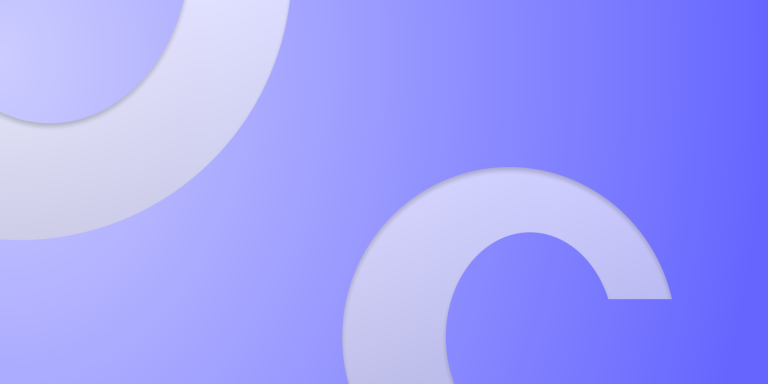
This background is drawn by a WebGL 2 fragment shader. Its source:

```glsl
#version 300 es
precision highp float;
// Two translucent pale rings over a blue radial gradient.
// Each ring is an outer ellipse minus an off-centre elliptical hole,
// tinted from white to grey and darkened by a soft inset shadow.
uniform vec2 u_resolution;
out vec4 fragColor;

const vec3 PALE_BLUE = vec3(0.80, 0.80, 1.0);
const vec3 DEEP_BLUE = vec3(0.40, 0.40, 1.0);
const vec3 GLASS_TOP = vec3(1.0);
const vec3 GLASS_BOTTOM = vec3(0.855);
const float GLASS_ALPHA = 0.61;
const float SHADOW_DROP = 0.009;
const float SHADOW_BLUR = 0.012;
const float SHADOW_ALPHA = 0.19;

// Approximate signed distance to an ellipse
float ellipseDistance(vec2 p, vec2 center, vec2 radii) {
    vec2 q = p - center;
    float k = length(q / radii);
    float slope = max(length(q / (radii * radii)), 1e-4);
    return k * (k - 1.0) / slope;
}

// Quadrant lying right of and below a corner
float quadrantDistance(vec2 p, vec2 corner) {
    return max(corner.x - p.x, p.y - corner.y);
}

float largeRing(vec2 p) {
    float outer = ellipseDistance(p, vec2(0.052, 1.083), vec2(0.708));
    float hole = ellipseDistance(p, vec2(0.130, 1.135), vec2(0.365, 0.456));
    return max(outer, -hole);
}

float smallRing(vec2 p) {
    float outer = ellipseDistance(p, vec2(1.326, 0.122), vec2(0.435, 0.443));
    float hole = ellipseDistance(p, vec2(1.380, 0.122), vec2(0.219, 0.273));
    float gap = quadrantDistance(p, vec2(1.380, 0.221));
    return max(max(outer, -hole), -gap);
}

vec3 background(vec2 p) {
    float t = length((p - vec2(0.0, 0.85)) / vec2(2.0, 2.6));
    return mix(PALE_BLUE, DEEP_BLUE, clamp(t, 0.0, 1.0));
}

// Blend a ring over the base; 'shifted' is its distance at the shadow offset
vec3 addGlass(vec3 base, float dist, float shifted, float shade, float pixel) {
    vec3 tint = mix(GLASS_BOTTOM, GLASS_TOP, clamp(shade, 0.0, 1.0));
    vec3 glass = mix(base, tint, GLASS_ALPHA);
    float shadow = smoothstep(-SHADOW_BLUR, SHADOW_BLUR, shifted);
    glass *= 1.0 - SHADOW_ALPHA * shadow;
    float coverage = 1.0 - smoothstep(-0.75 * pixel, 0.75 * pixel, dist);
    return mix(base, glass, coverage);
}

void main() {
    // Canvas height is one unit
    float pixel = 1.0 / u_resolution.y;
    vec2 p = gl_FragCoord.xy * pixel;
    vec2 lifted = p + vec2(0.0, SHADOW_DROP);

    vec3 color = background(p);
    float largeShade = (p.y - 0.375) / 0.625;
    float smallShade = (p.y + 0.05) / 0.61;
    color = addGlass(color, largeRing(p), largeRing(lifted), largeShade, pixel);
    color = addGlass(color, smallRing(p), smallRing(lifted), smallShade, pixel);

    fragColor = vec4(color, 1.0);
}
```
